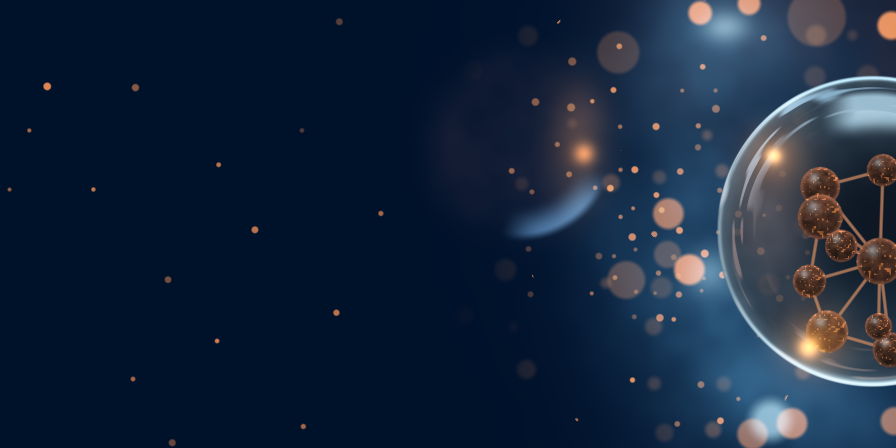
Write a WebGL 2 fragment shader that draws this background.

```glsl
#version 300 es
precision highp float;
// A glass bubble holding a copper molecule, over navy with teal haze and warm bokeh.
// Soft gaussian glows and value noise build the backdrop, hashed cells scatter the
// sparks, and distance functions shape the discs, rims, atoms and bonds.
#define BUBBLE_CENTER vec2(1.948, 0.484)
#define BUBBLE_RADIUS 0.347
#define GHOST_CENTER vec2(1.16, 0.675)
#define GHOST_RADIUS 0.205
#define NAVY vec3(0.0, 0.066, 0.165)
#define TEAL vec3(0.22, 0.36, 0.42)
#define ICE vec3(0.66, 0.83, 0.92)
#define AMBER vec3(1.0, 0.56, 0.22)
#define COPPER vec3(0.50, 0.31, 0.23)
#define BOND_WIDTH 0.0035

uniform vec2 u_resolution;
out vec4 fragColor;

// Center and radius; the first atom is the hub, the next six form an open ring.
const vec3 ATOMS[9] = vec3[9](
  vec3(1.964, 0.417, 0.052), vec3(1.971, 0.620, 0.036), vec3(1.831, 0.583, 0.044),
  vec3(1.831, 0.516, 0.050), vec3(1.807, 0.372, 0.037), vec3(1.846, 0.260, 0.047),
  vec3(1.987, 0.219, 0.039), vec3(1.961, 0.271, 0.030), vec3(1.878, 0.451, 0.036));

// Center, radius and strength of the large warm lights.
const vec4 LIGHTS[12] = vec4[12](
  vec4(1.563, 0.971, 0.026, 0.90), vec4(1.672, 0.992, 0.025, 0.85), vec4(1.990, 0.943, 0.031, 0.90),
  vec4(1.823, 0.961, 0.065, 0.24), vec4(1.380, 0.883, 0.047, 0.22), vec4(1.492, 0.523, 0.034, 0.65),
  vec4(1.539, 0.398, 0.034, 0.85), vec4(1.398, 0.375, 0.042, 0.30), vec4(1.490, 0.432, 0.030, 0.28),
  vec4(1.768, 0.055, 0.034, 0.70), vec4(1.680, 0.031, 0.034, 0.55), vec4(1.997, 0.060, 0.031, 0.60));

float hash(vec2 p) { return fract(sin(dot(p, vec2(127.1, 311.7))) * 43758.5453); }

float noise(vec2 p) {
  vec2 i = floor(p), f = fract(p);
  f = f * f * (3.0 - 2.0 * f);
  return mix(mix(hash(i), hash(i + vec2(1, 0)), f.x),
             mix(hash(i + vec2(0, 1)), hash(i + vec2(1, 1)), f.x), f.y);
}

float fbm(vec2 p) {
  return 0.55 * noise(p) + 0.3 * noise(p * 2.1 + 7.0) + 0.15 * noise(p * 4.3 + 3.0);
}

float glow(vec2 p, vec2 center, vec2 size) {
  vec2 q = (p - center) / size;
  return exp(-dot(q, q));
}

float disc(vec2 p, vec2 center, float radius, float blur) {
  return smoothstep(blur, -blur, length(p - center) - radius);
}

float segment(vec2 p, vec2 a, vec2 b) {
  vec2 ab = b - a;
  return length(p - a - ab * clamp(dot(p - a, ab) / dot(ab, ab), 0.0, 1.0));
}

// One jittered spark per cell, kept only where the hash falls below the density.
float sparks(vec2 p, float cell, float size, float density, float blur) {
  vec2 id = floor(p / cell);
  vec2 center = (id + 0.25 + 0.5 * vec2(hash(id), hash(id + 31.0))) * cell;
  float radius = size * mix(0.4, 1.0, hash(id + 57.0));
  return step(hash(id + 83.0), density) * disc(p, center, radius, blur) * mix(0.3, 1.0, hash(id + 11.0));
}

vec3 screen(vec3 base, vec3 light) { return 1.0 - (1.0 - base) * (1.0 - clamp(light, 0.0, 1.0)); }

vec3 backdrop(vec2 p, float px) {
  // Teal haze and brown clouds
  float haze = glow(p, vec2(1.60, 0.40), vec2(0.24, 0.27)) + 0.9 * glow(p, vec2(1.80, 0.06), vec2(0.27, 0.17))
             + 0.6 * glow(p, vec2(1.60, 0.92), vec2(0.16, 0.16)) + 0.35 * glow(p, vec2(1.75, 0.75), vec2(0.4));
  vec3 col = NAVY + TEAL * haze * mix(0.35, 1.05, fbm(p * 6.0));
  col += vec3(0.17, 0.07, 0.03) * smoothstep(1.15, 1.8, p.x) * smoothstep(0.4, 0.95, p.y) * fbm(p * 5.0 + 9.0);
  // Out-of-focus bubble with a pale crescent below
  vec2 g = p - GHOST_CENTER;
  float d = length(g), facing = dot(g / max(d, 0.001), vec2(0.5, -0.866));
  col += vec3(0.09, 0.05, 0.04) * disc(p, GHOST_CENTER, GHOST_RADIUS, 0.06) * fbm(p * 9.0);
  float crescent = smoothstep(GHOST_RADIUS + 0.012, GHOST_RADIUS - 0.012, d) * smoothstep(0.13, 0.20, d);
  col += vec3(0.26, 0.36, 0.43) * crescent * smoothstep(0.72, 1.0, facing);
  col += AMBER * (0.25 * glow(p, vec2(1.29, 0.68), vec2(0.06, 0.12)) + 0.65 * glow(p, vec2(1.304, 0.657), vec2(0.023)));
  // Pale and warm bokeh
  col = screen(col, ICE * (0.6 * glow(p, vec2(1.62, 0.94), vec2(0.05, 0.035))
      + 0.75 * disc(p, vec2(1.72, 0.062), 0.043, 0.02) + 0.4 * glow(p, vec2(1.58, 0.39), vec2(0.05))));
  for (int i = 0; i < 12; i++) {
    vec4 light = LIGHTS[i];
    col = screen(col, AMBER * light.w * disc(p, light.xy, light.z, 0.006));
  }
  float field = glow(p, vec2(1.47, 0.52), vec2(0.24, 0.40));
  col = screen(col, AMBER * 0.28 * sparks(p, 0.11, 0.025, 0.4, 0.008) * smoothstep(0.95, 1.4, p.x));
  return screen(col, AMBER * 0.9 * sparks(p + 0.013, 0.047, 0.009, 0.6 * field, px));
}

vec3 molecule(vec3 col, vec2 p, float px) {
  for (int i = 1; i < 9; i++) {
    float d = segment(p, ATOMS[0].xy, ATOMS[i].xy);
    if (i < 6) d = min(d, segment(p, ATOMS[i].xy, ATOMS[i + 1].xy));
    col = mix(col, vec3(0.72, 0.49, 0.36), 0.85 * smoothstep(px, -px, d - BOND_WIDTH));
  }
  for (int i = 0; i < 9; i++) {
    vec2 q = (p - ATOMS[i].xy) / ATOMS[i].z;
    float r = length(q);
    vec3 atom = COPPER * mix(0.35, 1.1, fbm(q * 3.0 + float(i) * 5.0)) * (0.75 + 0.3 * q.y);
    atom += AMBER * 0.45 * smoothstep(0.7, 0.95, noise(q * 9.0 + float(i)));
    atom += ICE * 0.45 * glow(q, vec2(-0.3, 0.45), vec2(0.25)) + COPPER * 0.5 * smoothstep(0.75, 1.0, r);
    col = mix(col, atom, 0.93 * disc(p, ATOMS[i].xy, ATOMS[i].z, px));
  }
  return col;
}

vec3 bubble(vec3 col, vec2 p, float px) {
  vec2 q = (p - BUBBLE_CENTER) / BUBBLE_RADIUS;
  float d = length(q), angle = atan(q.y, -q.x);
  // Tinted body with a dark core
  vec3 glass = mix(vec3(0.07, 0.12, 0.17), vec3(0.30, 0.37, 0.41), fbm(q * 3.0 + 2.0) * smoothstep(0.1, 0.9, d));
  glass = mix(glass, col, 0.25) + COPPER * 0.4 * glow(q, vec2(-0.65, 0.15), vec2(0.3, 0.5));
  glass = mix(glass, vec3(0.05, 0.08, 0.12), 0.75 * glow(q, vec2(0.05, 0.1), vec2(0.5, 0.45)));
  // Curved streaks and the upper reflection
  float streak = smoothstep(0.6, 0.9, noise(vec2(angle * 4.0, d * 38.0))) * smoothstep(0.68, 0.9, d);
  glass += mix(COPPER, ICE, smoothstep(-0.2, 0.8, q.y)) * 0.55 * streak;
  float window = smoothstep(0.92, 0.86, d) * smoothstep(0.62, 0.80, length(q - vec2(0.06, -0.06)));
  glass = screen(glass, ICE * 0.8 * window * smoothstep(-0.35, -0.1, q.x) * smoothstep(0.55, 0.72, q.y));
  glass = molecule(glass, p, px);
  // Bright rim
  float rim = exp(-pow((d - 0.985) / 0.014, 2.0)) * mix(0.4, 0.95, smoothstep(0.3, 0.9, abs(q.y)));
  glass = screen(glass, ICE * (rim + 0.18 * smoothstep(0.86, 1.0, d)));
  glass = screen(glass, ICE * 0.7 * smoothstep(0.93, 0.99, d) * smoothstep(-0.7, -0.95, q.y));
  return mix(col, glass, disc(p, BUBBLE_CENTER, BUBBLE_RADIUS, px));
}

void main() {
  vec2 p = gl_FragCoord.xy / u_resolution.y;
  float px = 1.0 / u_resolution.y;
  vec3 col = bubble(backdrop(p, px), p, px);
  // Hot flares on the glass
  float flare = glow(p, vec2(1.727, 0.652), vec2(0.018)) + glow(p, vec2(1.805, 0.224), vec2(0.024));
  float halo = glow(p, vec2(1.727, 0.652), vec2(0.06)) + glow(p, vec2(1.815, 0.235), vec2(0.075));
  col = screen(col, AMBER * 0.4 * halo + vec3(1.0, 0.75, 0.4) * flare);
  fragColor = vec4(col, 1.0);
}
```
